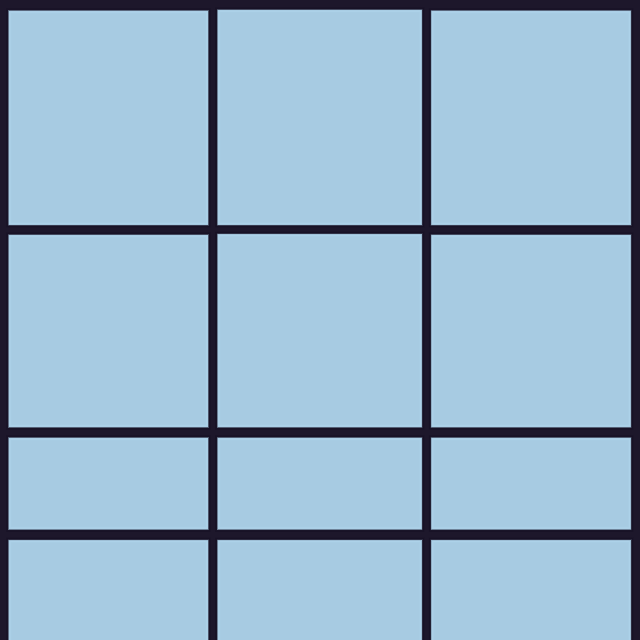
Reproduce this pattern procedurally as a three.js fragment shader.

```glsl
varying vec2 vUv;

#define PANE_COLOR vec3(0.653, 0.797, 0.888)
#define FRAME_COLOR vec3(0.115, 0.092, 0.170)
#define EDGE_SOFTNESS 0.0013
#define RIM_OFFSET 0.0024
#define RIM_WIDTH 0.0014
#define RIM_GAIN 0.025
#define SHADE_GAIN 0.025
#define MIDDLE_LIFT 0.0013

// Pane extents: columns left to right, rows top to bottom
const vec3 COLUMN_LEFT = vec3(0.0133, 0.3397, 0.6736);
const vec3 COLUMN_RIGHT = vec3(0.3255, 0.6594, 0.9860);
const vec4 ROW_TOP = vec4(0.9835, 0.6332, 0.3162, 0.1563);
const vec4 ROW_BOTTOM = vec4(0.6482, 0.3322, 0.1725, -0.1);

// Signed distance to an interval, positive inside
float intervalDistance(float p, float lo, float hi) {
  return min(p - lo, hi - p);
}

// Positive inside the nearest pane, negative on the bars
float paneDistance(vec2 p) {
  float across = -1.0;
  for (int i = 0; i < 3; i++) {
    across = max(across, intervalDistance(p.x, COLUMN_LEFT[i], COLUMN_RIGHT[i]));
  }

  // The upper two panes of the middle column reach slightly higher
  float middle = step(abs(p.x - 0.5), 0.1665);
  vec4 rowTop = ROW_TOP + MIDDLE_LIFT * middle * vec4(1.0, 1.0, 0.0, 0.0);

  float along = -1.0;
  for (int j = 0; j < 4; j++) {
    along = max(along, intervalDistance(p.y, ROW_BOTTOM[j], rowTop[j]));
  }
  return min(across, along);
}

// Soft line centred on a given distance
float softLine(float d, float center) {
  float t = (d - center) / RIM_WIDTH;
  return exp(-t * t);
}

void main() {
  float d = paneDistance(vUv);
  float pane = smoothstep(-EDGE_SOFTNESS, EDGE_SOFTNESS, d);
  vec3 color = mix(FRAME_COLOR, PANE_COLOR, pane);

  // Pale rim inside each pane, darker lip on the bars
  color += RIM_GAIN * softLine(d, RIM_OFFSET);
  color -= SHADE_GAIN * softLine(d, -RIM_OFFSET);

  gl_FragColor = vec4(color, 1.0);
}
```
